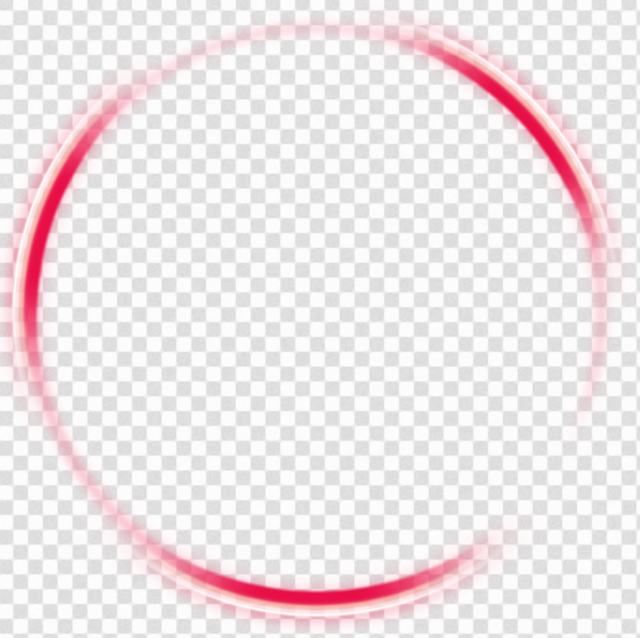
Give the GLSL for this background, as a Shadertoy shader.

```glsl
// Three glowing crimson arcs with white rims, forming a ring on a pale checkerboard.

const vec3 PAPER = vec3(0.992, 0.988, 0.988);
const vec3 TILE = vec3(0.876, 0.872, 0.872);
const vec3 CRIMSON = vec3(0.91, 0.06, 0.28);
const vec3 ROSE = vec3(0.95, 0.36, 0.49);
const vec3 PEACH = vec3(0.97, 0.73, 0.66);
const vec3 RIM = vec3(1.0, 0.985, 0.975);

const float CELL = 0.02326;
const vec2 CHECK_ORIGIN = vec2(0.3463, 0.658);
const vec2 CENTER = vec2(0.496, 0.5104);
const float BAND_RADIUS = 0.449;
const float PEACH_RADIUS = 0.4632;
const float RIM_RADIUS = 0.4742;

float hash21(vec2 p) {
    vec3 q = fract(p.xyx * vec3(0.1031, 0.1030, 0.0973));
    q += dot(q, q.yzx + 33.33);
    return fract((q.x + q.y) * q.z);
}

// Soft checker: 1 on grey tiles, 0 on white ones
float checker(vec2 p, float softness) {
    vec2 wave = sin(p * 3.14159);
    return smoothstep(softness, -softness, wave.x * wave.y);
}

// Bell profile across a ring
float bell(float x, float width) {
    return exp(-x * x / (width * width));
}

// Flat-topped strength along a ring, all angles in degrees
float lobe(float angle, float middle, float core, float reach) {
    float apart = abs(mod(angle - middle + 180.0, 360.0) - 180.0);
    return 1.0 - smoothstep(core, reach, apart);
}

// Combined strength of the three arcs, widened by a margin
float arcs(float angle, float margin) {
    float right = lobe(angle, 42.0, 8.0, 36.0 + margin);
    float left = lobe(angle, 163.0, 9.0, 36.0 + margin);
    float bottom = lobe(angle, 269.0, 9.0, 42.0 + margin);
    return max(right, max(left, bottom));
}

vec3 background(vec2 uv, out float tile) {
    vec2 p = (uv - CHECK_ORIGIN) / CELL;
    tile = checker(p, 0.22);
    float grain = hash21(floor(p * 6.0) + 500.0) - 0.5;
    return mix(PAPER, TILE, tile) + grain * mix(0.006, 0.022, tile);
}

vec3 addRing(vec3 color, vec2 uv, float tile) {
    vec2 d = uv - CENTER;
    float r = length(d);
    float angle = degrees(atan(d.y, d.x));
    float power = arcs(angle, 0.0);
    float wide = arcs(angle, 8.0);

    // Halo outside the rim and inside the band, stronger on grey tiles
    float halo = 0.42 * bell(max(r - RIM_RADIUS, 0.0), 0.017)
               * smoothstep(0.430, 0.455, r);
    halo += 0.36 * bell(r - BAND_RADIUS, 0.021);
    color = mix(color, ROSE, min(halo, 0.6) * wide * mix(0.65, 1.0, tile));

    // Pale trace joining the arcs
    float trace = 0.17 * lobe(angle, 155.0, 65.0, 110.0)
                + 0.22 * lobe(angle, 0.0, 5.0, 30.0)
                + 0.12 * lobe(angle, 215.0, 12.0, 34.0);
    color = mix(color, ROSE, trace * bell(r - BAND_RADIUS + 0.003, 0.012));

    // Crimson band, thinning towards its ends
    float halfWidth = mix(0.007, 0.0115, power);
    float band = 1.0 - smoothstep(halfWidth - 0.004, halfWidth + 0.004,
                                  abs(r - BAND_RADIUS));
    color = mix(color, mix(ROSE, CRIMSON, power), band * power);

    // Peach edge and white rim
    color = mix(color, PEACH, 0.85 * power * bell(r - PEACH_RADIUS, 0.0052));
    color = mix(color, RIM, 0.65 * wide * bell(r - 0.4695, 0.0035));
    return mix(color, RIM, wide * bell(r - RIM_RADIUS, 0.0032));
}

void mainImage(out vec4 fragColor, in vec2 fragCoord) {
    vec2 uv = fragCoord / iResolution.y;
    float tile;
    vec3 color = background(uv, tile);
    color = addRing(color, uv, tile);
    fragColor = vec4(clamp(color, 0.0, 1.0), 1.0);
}
```
